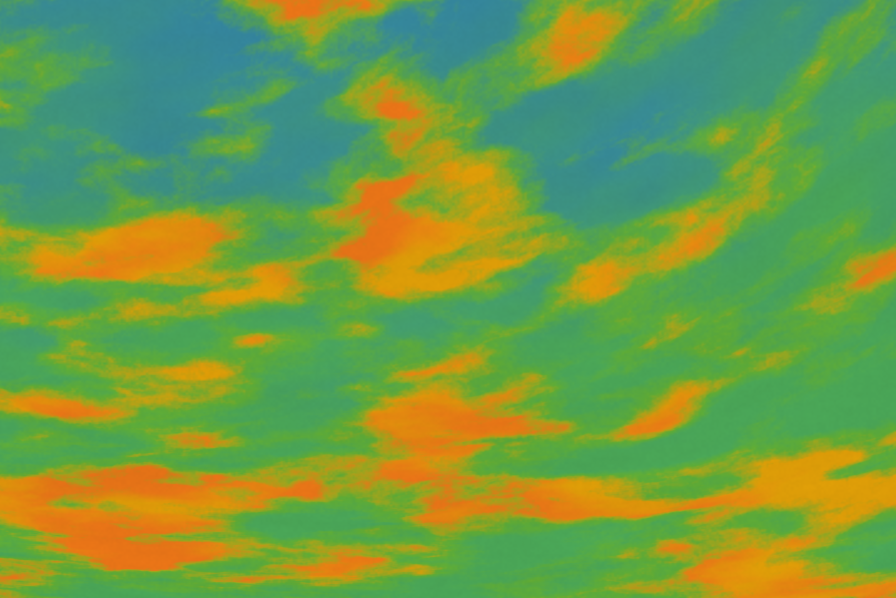
This texture is drawn by a Shadertoy shader. Its source:

```glsl
#define CLOUD_FREQ vec2(4.0, 8.6)
#define HORIZON 0.30
#define TILT 0.14
#define WARP 0.45
#define GRAIN 0.17
#define COVER 0.10
#define SKY_LOW vec3(0.29, 0.65, 0.34)
#define SKY_HIGH vec3(0.19, 0.50, 0.66)
#define VEIL vec3(0.38, 0.67, 0.19)
#define OLIVE vec3(0.63, 0.64, 0.11)
#define AMBER vec3(0.86, 0.61, 0.03)
#define EMBER vec3(0.90, 0.45, 0.09)

float hash(vec2 p) {
    return fract(sin(dot(p, vec2(127.1, 311.7))) * 43758.5453);
}

float noise(vec2 p) {
    vec2 i = floor(p), f = fract(p);
    f = f * f * (3.0 - 2.0 * f);
    return mix(mix(hash(i), hash(i + vec2(1, 0)), f.x),
               mix(hash(i + vec2(0, 1)), hash(i + vec2(1, 1)), f.x), f.y);
}

// Normalised to 0..1, with a slight turn per octave to hide the lattice
float fbm(vec2 p) {
    const mat2 turn = mat2(0.921, 0.389, -0.389, 0.921);
    float sum = 0.0, weight = 0.516;
    for (int i = 0; i < 5; i++) {
        sum += weight * noise(p);
        p = turn * p * 2.03 + 17.3;
        weight *= 0.5;
    }
    return sum;
}

// Flattens clouds near the horizon and sweeps them upwards to the right
vec2 skyPlane(vec2 p) {
    float lift = p.y * (0.1 * p.x + TILT * p.x * p.x);
    float dip = 0.05 * p.x * (1.5 - p.x) * (1.0 - p.y);
    return CLOUD_FREQ * vec2(p.x, log(max(p.y - lift + dip, 0.0) + HORIZON));
}

void mainImage(out vec4 fragColor, in vec2 fragCoord) {
    vec2 p = fragCoord / iResolution.y;
    vec2 q = skyPlane(p);

    // Cloud density in standard deviations around its mean
    vec2 warp = vec2(fbm(q + 5.2), fbm(q + 31.7)) - 0.5;
    vec2 drift = q + WARP * warp;
    float mass = fbm(drift + 3.0);
    float wisps = fbm(drift * vec2(1.8, 2.0) + 43.0);
    float density = (0.65 * mass + 0.35 * wisps - 0.5) / 0.092 + COVER;

    // Dry-brush speckle that roughens the edges
    float speckle = noise(p * 130.0) + noise(p * 240.0 + 9.0) - 1.0;
    density += GRAIN * speckle;

    // Sky gradient with uneven blue patches
    float patches = fbm(q * 0.7 + 71.0) - 0.5;
    float blue = smoothstep(0.25, 1.42, p.y + 0.9 * patches);
    vec3 color = mix(SKY_LOW, SKY_HIGH, blue);

    // Thin veil, then olive fringe, then glowing cloud body
    color = mix(color, VEIL, 0.9 * smoothstep(-1.1, 0.4, density - 0.2 * blue));
    color = mix(color, OLIVE, smoothstep(0.1, 0.9, density));
    float heat = smoothstep(0.34, 0.68, fbm(drift * 0.9 + vec2(11.0, 57.0))
                                      + 0.03 * (density - 1.2));
    color = mix(color, mix(AMBER, EMBER, heat), smoothstep(0.65, 1.5, density));

    // Soft shading and fine canvas grain
    color *= 1.0 + 0.06 * (wisps - 0.5) + 0.015 * speckle;
    fragColor = vec4(color, 1.0);
}
```
